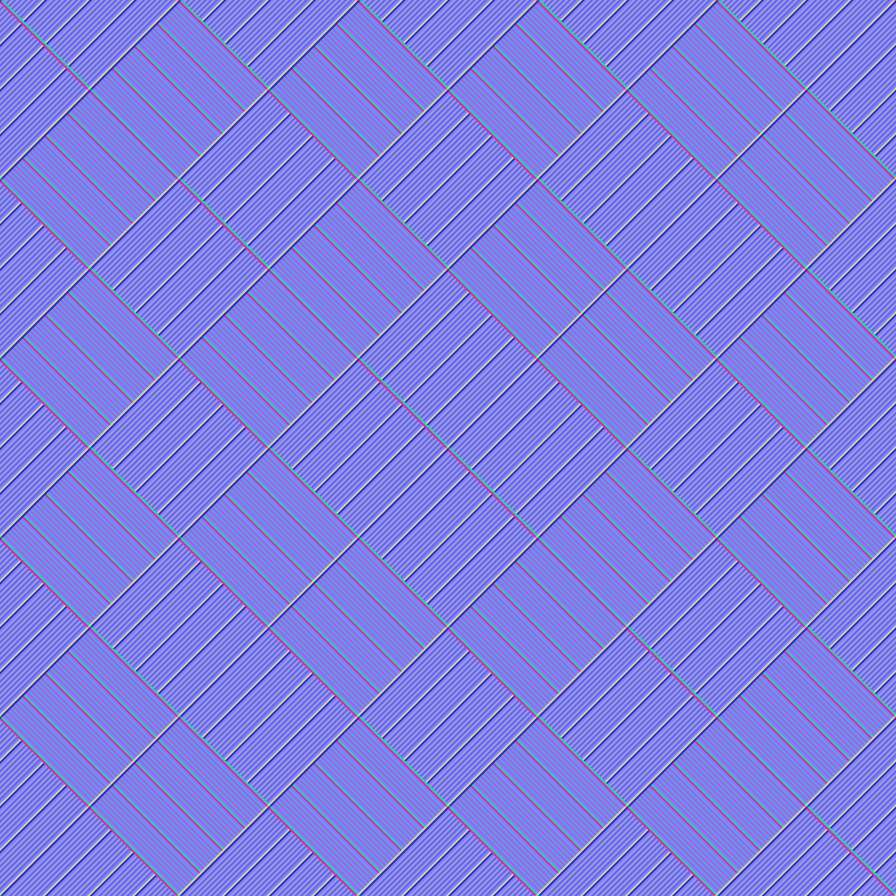
Give the GLSL for this texture map, as a Shadertoy shader.

```glsl
// Tangent-space normal map of diagonal parquet decking: square tiles of grooved slats.
#define TILES 5.0          // tiles across and down, along the diagonals
#define SLATS 4.0          // slats in each tile
#define RIBS 8.0           // rib pitches per slat; the outer two stay flat
#define EDGE_HALF 0.015    // half width of a tile joint, in tiles
#define SEAM_HALF 0.056    // half width of a slat seam, in slats
#define JOINT_TILT 0.94    // sideways normal on joint and seam walls
#define RIB_TILT 0.38      // sideways normal on the fine ribs
#define RIB_HEIGHT 0.81    // upright normal left on the fine ribs
#define SAMPLES 5          // smoothing samples per pixel side

// V-groove: the walls on both sides lean towards its centre.
float grooveTilt(float d, float halfWidth) {
    return -sign(d) * step(abs(d), halfWidth);
}

// Signed distance to the nearest whole number.
float toNearest(float x) {
    return x - floor(x + 0.5);
}

// Sideways and upright normal across one slat: seam at its border, ribs inside.
vec2 slatNormal(float along) {
    float slat = along * SLATS;
    float seam = JOINT_TILT * grooveTilt(toNearest(slat), SEAM_HALF);
    float rib = fract(slat) * RIBS;
    float inner = step(1.0, rib) * step(rib, RIBS - 1.0);
    float fine = RIB_TILT * sin(6.2832 * rib) * inner;
    float upright = mix(sqrt(1.0 - seam * seam), RIB_HEIGHT, inner);
    return vec2(seam + fine, upright);
}

vec3 deckColor(vec2 uv) {
    // Diagonal axes: x runs right and up, y runs right and down.
    vec2 p = uv - 0.5;
    vec2 q = TILES * vec2(p.x + p.y, p.x - p.y);

    // Checkerboard of slat directions, mirrored about both diagonals.
    vec2 cell = floor(abs(q));
    bool rising = mod(cell.x + cell.y, 2.0) < 0.5;
    vec2 slat = slatNormal(rising ? q.y : q.x);
    vec3 normal = rising ? vec3(0.0, slat) : vec3(slat.x, 0.0, slat.y);

    // Tile joints cut through the slats.
    vec2 joint = vec2(grooveTilt(toNearest(q.x), EDGE_HALF),
                      grooveTilt(toNearest(q.y), EDGE_HALF));
    if (dot(joint, joint) > 0.0) {
        normal = vec3(JOINT_TILT * normalize(joint), sqrt(1.0 - JOINT_TILT * JOINT_TILT));
    }

    // Back to canvas axes, with green pointing down.
    vec2 side = vec2(normal.x + normal.y, normal.y - normal.x) * sqrt(0.5);
    return 0.5 + 0.5 * vec3(side, normal.z);
}

void mainImage(out vec4 fragColor, in vec2 fragCoord) {
    // Average over the pixel to smooth all edges.
    vec3 sum = vec3(0.0);
    for (int j = 0; j < SAMPLES; j++) {
        for (int i = 0; i < SAMPLES; i++) {
            vec2 offset = (vec2(i, j) + 0.5) / float(SAMPLES) - 0.5;
            sum += deckColor((fragCoord + offset) / iResolution.xy);
        }
    }
    fragColor = vec4(sum / float(SAMPLES * SAMPLES), 1.0);
}
```
